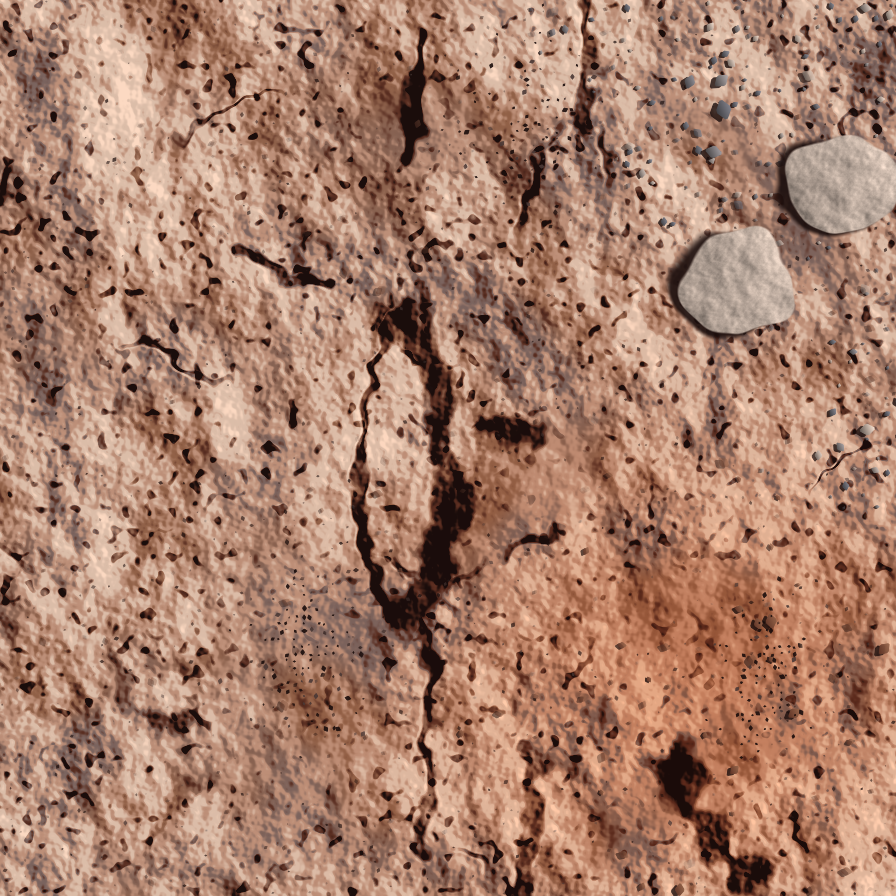
A WebGL 1 fragment shader for this texture:

```glsl
precision highp float;
// Dry, trampled earth with furrows, dark grit, grey gravel and two pale stones.
uniform vec2 u_resolution;

const vec3 UMBER = vec3(0.10, 0.05, 0.045);
const vec3 RUST  = vec3(0.35, 0.18, 0.13);
const vec3 BROWN = vec3(0.57, 0.38, 0.28);
const vec3 GREY  = vec3(0.48, 0.39, 0.37);
const vec3 TAN   = vec3(0.74, 0.56, 0.47);
const vec3 PALE  = vec3(0.86, 0.74, 0.66);
const vec3 SLATE = vec3(0.42, 0.42, 0.45);
const vec3 STONE = vec3(0.75, 0.68, 0.63);
const vec2 LIGHT = vec2(0.92, 0.39);   // towards the sun
const float RELIEF_GAIN = 9.0;
const float RELIEF_STEP = 0.003;
const float BASE_TONE = 0.68;

vec2 hash2(vec2 p) {
  vec3 q = fract(p.xyx * vec3(0.1031, 0.1030, 0.0973));
  q += dot(q, q.yzx + 33.33);
  return fract((q.xx + q.yz) * q.zy);
}

float corner(vec2 cell, vec2 f, vec2 o) {
  return dot(hash2(cell + o) * 2.0 - 1.0, f - o);
}

float noise(vec2 p) {   // gradient noise
  p += 71.0;
  vec2 i = floor(p), f = fract(p);
  vec2 u = f * f * f * (f * (f * 6.0 - 15.0) + 10.0);
  return mix(mix(corner(i, f, vec2(0, 0)), corner(i, f, vec2(1, 0)), u.x),
             mix(corner(i, f, vec2(0, 1)), corner(i, f, vec2(1, 1)), u.x), u.y);
}

vec2 warp(vec2 p) { return vec2(noise(p), noise(p + 40.0)); }

float fbm(vec2 p) {
  float sum = 0.0, amp = 1.0;
  for (int i = 0; i < 6; i++) {
    sum += amp * noise(p);
    p = mat2(1.6, 1.2, -1.2, 1.6) * p + 3.7;
    amp *= 0.52;
  }
  return sum;
}

float inside(float d, float soft) { return 1.0 - smoothstep(-soft, soft, d); }

float blob(vec2 p, vec2 centre, vec2 radius) {
  vec2 q = (p - centre) / radius;
  return exp(-dot(q, q));
}

float groove(vec2 p, vec2 a, vec2 b, float width) {
  vec2 d = b - a;
  float along = clamp(dot(p - a, d) / dot(d, d), 0.0, 1.0);
  return 1.0 - smoothstep(width * 0.3, width, length(p - a - d * along));
}

// Ragged central trough, with tails, hollows and thin cracks.
float furrows(vec2 p) {
  vec2 w = p + 0.035 * warp(p * 11.0) + 0.016 * warp(p * 45.0);
  float ragged = max(0.2, 0.8 + 1.5 * noise(p * 24.0));
  vec2 q = (w - vec2(0.45, 0.48)) / vec2(0.05, 0.165);
  float rim = abs(length(q) - 1.0) * 0.05;
  float width = (0.006 + 0.012 * smoothstep(-0.2, 0.7, q.x)) * (0.5 + ragged);
  float f = 1.0 - smoothstep(width * 0.35, width, rim);
  f = max(f, groove(w, vec2(0.475, 0.31), vec2(0.48, 0.06), 0.014 * ragged));
  f = max(f, groove(w, vec2(0.60, 0.16), vec2(0.58, 0.0), 0.021 * ragged));
  f = max(f, groove(w, vec2(0.75, 0.15), vec2(0.82, 0.02), 0.036 * ragged));
  f = max(f, groove(w, vec2(0.55, 0.52), vec2(0.61, 0.52), 0.018));
  f = max(f, groove(w, vec2(0.26, 0.72), vec2(0.37, 0.68), 0.013 * ragged));
  f = max(f, groove(w, vec2(0.47, 0.95), vec2(0.45, 0.82), 0.020 * ragged));
  f = max(f, groove(w, vec2(0.66, 1.0), vec2(0.65, 0.87), 0.015 * ragged));
  float crack = 1.0 - smoothstep(0.006, 0.022, abs(noise(w * 5.0 + 9.0)));
  return max(f, 0.85 * crack * smoothstep(0.12, 0.3, noise(p * 7.0 + 23.0)));
}

float chip(vec2 q, float radius) {   // angular pebble outline
  q = abs(q * vec2(1.0, 1.35));
  return max(length(q), (q.x + q.y) * 0.85) - radius;
}

// Scattered pebbles: x cover, y light on the face, z shadow, w identity.
vec4 pebbles(vec2 p, float cells, float density) {
  vec2 g = p * cells;
  float soft = 0.8 * cells / u_resolution.y;
  vec4 result = vec4(0.0);
  for (int j = -1; j <= 1; j++) for (int i = -1; i <= 1; i++) {
    vec2 cell = floor(g) + vec2(float(i), float(j));
    vec2 r = hash2(cell + cells), s = hash2(cell + cells + 57.0);
    float present = clamp((density - s.x) * 8.0, 0.0, 1.0);
    float radius = (0.16 + 0.28 * s.y * s.y) * (0.5 + 0.5 * present);
    vec2 q = g - cell - 0.2 - 0.6 * r;
    float a = 6.2832 * fract(r.x * 7.0 + s.y);
    mat2 turn = mat2(cos(a), sin(a), -sin(a), cos(a));
    float cover = present * inside(chip(turn * q, radius), soft);
    float shade = inside(chip(turn * (q + LIGHT * radius * 0.7), radius), soft);
    result.z = max(result.z, present * shade);
    if (cover > result.x) result.xyw = vec3(cover, dot(q, LIGHT) / radius, r.y);
  }
  return result;
}

vec3 earth(float t, float greyness) {
  vec3 c = mix(UMBER, RUST, smoothstep(0.02, 0.22, t));
  c = mix(c, mix(BROWN, GREY, greyness), smoothstep(0.2, 0.42, t));
  c = mix(c, TAN, smoothstep(0.42, 0.64, t));
  return mix(c, PALE, smoothstep(0.64, 0.86, t)) * (1.0 + 0.15 * smoothstep(0.9, 1.2, t));
}

vec3 addGravel(vec3 c, vec2 p, float cells, float density) {
  vec4 g = pebbles(p, cells, density);
  vec3 face = mix(SLATE, STONE, smoothstep(0.45, 0.9, g.w)) * (0.9 + 0.4 * g.y);
  return mix(mix(c, UMBER, 0.8 * g.z), face, g.x);
}

vec3 addStone(vec3 c, vec2 p, vec2 centre, vec2 radius) {
  vec2 q = (p - centre) / radius + 0.3 * warp(p * 22.0);
  float shadow = inside(length(q + vec2(0.17, 0.05)) - 1.03, 0.08);
  float rough = fbm(p * 22.0) - fbm((p + LIGHT * 0.004) * 22.0);
  vec3 face = STONE * (0.96 + 0.16 * dot(q, LIGHT) + 0.9 * rough);
  return mix(mix(c, UMBER, 0.9 * shadow), face, inside(length(q) - 1.0, 0.025));
}

void main() {
  vec2 p = gl_FragCoord.xy / u_resolution.y;
  float broad = noise(p * 3.5 + 12.0) + 0.5 * noise(p * 9.0);

  // Gravel at upper right, red soil at lower right, gritty mud flats.
  vec2 w = p + 0.05 * warp(p * 14.0);
  float gravel = smoothstep(1.15, 1.85, w.x + 0.8 * w.y + 0.4 * broad);
  float red = blob(p, vec2(0.78, 0.22), vec2(0.28, 0.26));
  float grit = blob(w, vec2(0.335, 0.27), vec2(0.042, 0.065))
             + blob(w, vec2(0.85, 0.25), vec2(0.045, 0.06))
             + 0.6 * blob(w, vec2(0.59, 0.87), vec2(0.05, 0.08));
  float mud = min(1.0, blob(w, vec2(0.34, 0.23), vec2(0.11, 0.2))
            + blob(w, vec2(0.79, 0.30), vec2(0.15, 0.1))
            + smoothstep(0.15, 0.4, noise(p * 4.0 + 50.0)));

  // Sunlit soil.
  vec2 ahead = p + LIGHT * RELIEF_STEP;
  float dent = furrows(p);
  float relief = fbm(p * 5.0) - fbm(ahead * 5.0) + 0.035 * (furrows(ahead) - dent);
  float pits = smoothstep(0.22, 0.38, noise(p * 75.0) + 0.35 * noise(p * 16.0));
  float tone = BASE_TONE + 0.22 * broad - 0.16 * mud - 0.6 * dent
             + RELIEF_GAIN * relief * (1.0 - 0.45 * mud) - 0.55 * pits * (1.0 - 0.6 * mud);
  vec3 color = earth(tone, smoothstep(-0.15, 0.25, noise(p * 8.0 + 3.0) + 0.3 * gravel));
  color *= mix(vec3(1.0), vec3(1.04, 0.88, 0.77), red);

  // Clods, grit, gravel and stones.
  vec4 clods = pebbles(p, 48.0, 0.06 + 0.12 * red);
  color = mix(color, UMBER, 0.8 * clods.z);
  color = mix(color, mix(RUST, BROWN, 0.6 + 0.5 * clods.y), clods.x);
  vec4 specks = pebbles(p, 120.0, 0.10 + 0.8 * grit);
  color = mix(color, mix(UMBER, GREY, 0.5 * step(0.75, specks.w)), 0.9 * specks.x);
  color = addGravel(color, p, 75.0, 0.03 + 0.38 * gravel);
  color = addGravel(color, p, 38.0, 0.02 + 0.25 * gravel);
  color = addStone(color, p, vec2(0.825, 0.685), vec2(0.062, 0.058));
  color = addStone(color, p, vec2(0.94, 0.795), vec2(0.066, 0.052));
  gl_FragColor = vec4(color, 1.0);
}
```
